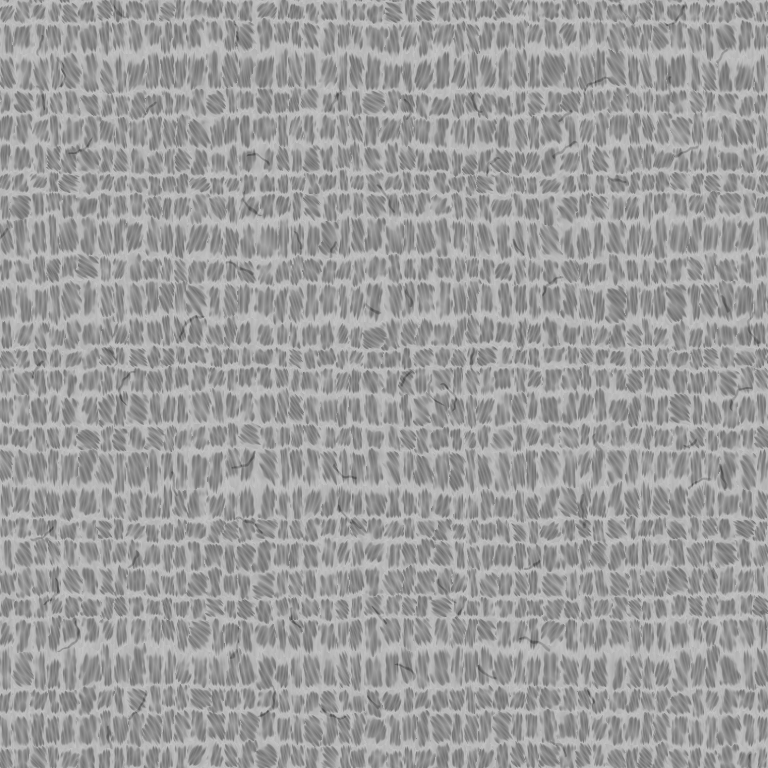
Reproduce this texture procedurally as a Shadertoy shader.

```glsl
#define COLUMNS 48.0
#define ROWS 27.0
#define WIDE_HALF vec2(0.45, 0.66)
#define NARROW_HALF vec2(0.33, 0.80)
#define CORNER 0.22
#define EDGE_SOFT 0.13
#define FRAY 0.34
#define FIBRE_SCALE vec2(4.6, 0.9)
#define YARN_SHADES vec2(0.455, 0.66)
#define GAP_SHADES vec2(0.775, 0.69)
#define HAIR_SPACING 4.0
#define HAIR_DARKNESS 0.15

vec2 hash2(vec2 p) {
    vec3 q = fract(p.xyx * vec3(0.1031, 0.1030, 0.0973));
    q += dot(q, q.yzx + 33.33);
    return fract((q.xx + q.yz) * q.zy);
}

mat2 rotation(float angle) {
    float c = cos(angle), s = sin(angle);
    return mat2(c, -s, s, c);
}

// Distance to the nearest scattered point
float cellular(vec2 p) {
    vec2 cell = floor(p);
    float nearest = 2.0;
    for (int j = -1; j <= 1; j++)
    for (int i = -1; i <= 1; i++) {
        vec2 id = cell + vec2(i, j);
        nearest = min(nearest, length(id + hash2(id) - p));
    }
    return nearest;
}

float roundedBox(vec2 p, vec2 halfSize, float radius) {
    vec2 q = abs(p) - halfSize + radius;
    return length(max(q, 0.0)) + min(max(q.x, q.y), 0.0) - radius;
}

// Uneven spacing and gentle waviness of the threads
vec2 threadWarp(vec2 uv) {
    vec2 g = uv * vec2(COLUMNS, ROWS);
    vec2 warped = g;
    warped.x += 0.13 * sin(g.x * 1.7 + 0.6) + 0.10 * sin(g.x * 0.63)
              + 0.10 * sin(g.y * 0.7 + g.x * 0.2);
    warped.y += 0.14 * sin(g.y * 2.1 + 1.0) + 0.18 * sin(g.y * 0.9)
              + 0.07 * sin(g.x * 0.31 + g.y * 0.5) + 0.04 * sin(g.x * 1.3 + g.y);
    return warped;
}

// Loose hairs: short bent strokes
float hairs(vec2 p) {
    vec2 cell = floor(p / HAIR_SPACING);
    float cover = 0.0;
    for (int j = -1; j <= 1; j++)
    for (int i = -1; i <= 1; i++) {
        vec2 id = cell + vec2(i, j);
        vec2 place = hash2(id + 71.0), kind = hash2(id + 137.0);
        vec2 q = rotation((kind.x - 0.5) * 2.4) * (p - (id + place) * HAIR_SPACING);
        q.x += (kind.y - 0.5) * 1.1 * q.y * q.y;
        float reach = 0.4 + 0.6 * place.y;
        float d = length(vec2(q.x, max(abs(q.y) - reach, 0.0)));
        float shown = step(0.4, fract(kind.x * 7.0 + kind.y * 5.0));
        cover = max(cover, shown * (1.0 - smoothstep(0.02, 0.13, d)));
    }
    return cover;
}

void mainImage(out vec4 fragColor, in vec2 fragCoord) {
    vec2 uv = fragCoord / iResolution.xy;
    vec2 grid = threadWarp(uv);
    vec2 cellSize = vec2(1.0, COLUMNS / ROWS);
    vec2 units = uv * COLUMNS;

    // Ragged outlines from layered sines
    vec2 wobble = 0.05 * sin(units.yx * vec2(4.3, 5.1) + 2.0 * sin(units * 1.9))
                + 0.03 * sin(units.yx * 9.7 + units * 3.1);

    // Nearest yarn float: wide and narrow ones alternate
    float yarnDist = 9.0;
    vec2 fibrePos = vec2(0.0);
    float tone = 0.0;
    for (int j = -1; j <= 1; j++)
    for (int i = -1; i <= 1; i++) {
        vec2 id = floor(grid) + vec2(i, j);
        vec2 shape = hash2(id + 19.0), shift = hash2(id + 53.0) - 0.5;
        float narrow = mod(id.x + id.y, 2.0);
        vec2 local = (grid - id - 0.5) * cellSize - shift * vec2(0.12, 0.2);
        vec2 halfSize = mix(WIDE_HALF, NARROW_HALF, narrow);
        halfSize *= 0.86 + 0.26 * shape;
        float slant = (shape.x - 0.4) * mix(0.16, 0.38, narrow);
        vec2 sheared = local + wobble - vec2(slant * local.y, 0.0);
        float d = roundedBox(sheared, halfSize, CORNER);
        if (d < yarnDist) {
            yarnDist = d;
            float twist = slant + (shape.y - 0.35) * mix(1.2, 0.35, narrow);
            fibrePos = rotation(twist) * local + shift * 90.0;
            tone = shift.x * 0.035;
        }
    }

    // Fibre streaks along each float fray its edge and shade it
    float fibre = cellular(fibrePos * FIBRE_SCALE);
    float frayed = yarnDist + (fibre - 0.43) * FRAY;
    float yarn = 1.0 - smoothstep(-EDGE_SOFT, EDGE_SOFT, frayed);
    float yarnShade = mix(YARN_SHADES.x, YARN_SHADES.y, fibre) + tone;
    float gapShade = mix(GAP_SHADES.x, GAP_SHADES.y, fibre);
    float shade = mix(gapShade, yarnShade, yarn);

    shade -= HAIR_DARKNESS * hairs(units + wobble);
    fragColor = vec4(vec3(shade), 1.0);
}
```
